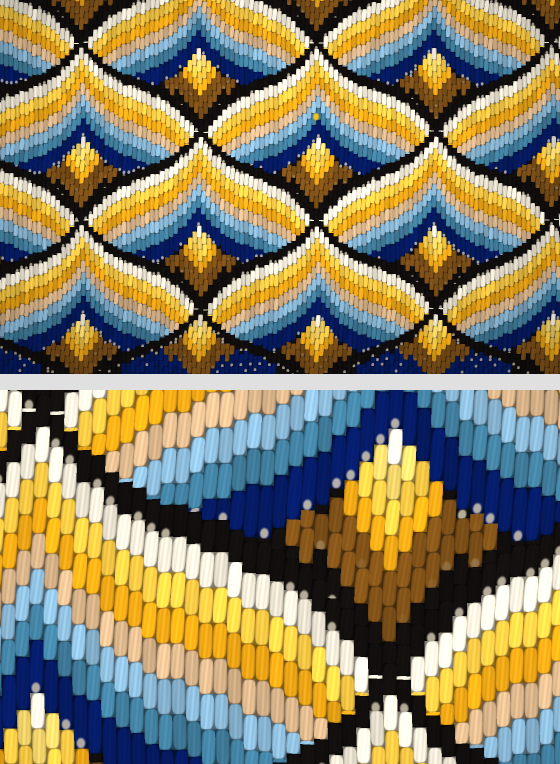
Top, the full canvas; bottom, a detail of the centre.
A Shadertoy shader for this pattern:

```glsl
// Flame-stitch embroidery: staggered ogee fans of colour bands over small diamonds.
// Columns of thread step along an S-shaped profile; each column is cut into
// stitches, which are coloured by their depth below the fan's upper edge.

const vec3 WHITE = vec3(0.93, 0.90, 0.83);
const vec3 YELLOW = vec3(0.96, 0.78, 0.27);
const vec3 GOLD = vec3(0.91, 0.64, 0.09);
const vec3 NAVY = vec3(0.02, 0.10, 0.37);
const vec3 BROWN = vec3(0.47, 0.30, 0.09);
const vec3 BLACK = vec3(0.065, 0.055, 0.05);

float hash(vec2 p) {
    return fract(sin(dot(p, vec2(127.1, 311.7))) * 43758.5);
}

// Columns between this one and the centre of the nearest fan in the row
float fanOffset(float row, float column) {
    return abs(mod(column - 17.0 - 25.0 * row + 25.0, 50.0) - 25.0);
}

float peakHeight(float row) {
    return 4.0 + 7.5 * row;
}

// Upper edge of a row of fans, in quarter-stitch steps
float fanTop(float row, float column) {
    float t = fanOffset(row, column) / 12.5 - 1.0;
    float drop = 3.75 * (1.0 + 0.55 * t + 0.45 * t * t * t);
    return peakHeight(row) + floor(drop * 4.0 + 0.5) / 4.0;
}

vec3 fanColor(float band) {
    vec3 bands[7] = vec3[7](WHITE, YELLOW, GOLD, vec3(0.83, 0.69, 0.53),
        vec3(0.52, 0.69, 0.80), vec3(0.25, 0.48, 0.60), NAVY);
    return bands[int(band)];
}

vec3 diamondColor(float band) {
    vec3 bands[5] = vec3[5](WHITE, vec3(0.95, 0.83, 0.42), YELLOW, GOLD, BROWN);
    return bands[int(clamp(band, 0.0, 4.0))];
}

// p.x counts thread columns, p.y counts stitches downward from the top
vec3 embroidery(vec2 p) {
    // uneven hand tension
    p += vec2(0.25, 0.10) * sin(p.yx * vec2(0.45, 0.23) + vec2(0.0, 1.3));
    float column = floor(p.x);
    p.y += 0.14 * (hash(vec2(column, 3.0)) - 0.5);

    // row of fans that owns this point
    float row = -2.0;
    for (int i = -2; i <= 3; i++)
        if (p.y >= fanTop(float(i), column)) row = float(i);
    float dx = fanOffset(row, column);
    float top = fanTop(row, column);
    float depth = p.y - top;
    float total = fanTop(row + 1.0, column) - top;
    float outline = max(total - 0.9, 0.0);
    bool lastRow = row > 2.5;

    // stitch limits along the column, and thread colour
    float along = depth, lo, hi;
    vec3 thread = BLACK;
    if (depth >= outline) {
        lo = outline;
        hi = total;
    } else if (depth < 7.5 && !lastRow) {
        lo = min(floor(depth), 6.0);
        hi = min(lo > 5.5 ? 7.5 : lo + 1.0, outline);
        thread = fanColor(lo);
    } else {
        // diamond: bands rise outward; the last row has only diamonds and navy
        float y = p.y - peakHeight(row) - (lastRow ? 0.0 : 7.5);
        along = y + 0.5 * dx;
        lo = floor(along);
        hi = lo + 1.0;
        float middle = lo + 0.5 - 0.5 * dx;
        if (pow(dx / 8.2, 0.85) + pow(abs(middle - 3.0) / 3.1, 0.85) < 1.0)
            thread = diamondColor(lo);
        else if (lastRow && middle > 3.3 && dx < 17.0)
            thread = NAVY;
    }

    // thread relief: rounded stitch, slight slant, fine strands
    float span = max(hi - lo, 0.1);
    float v = clamp((along - lo) / span, 0.0, 1.0);
    float rnd = hash(vec2(column, lo + 17.0 * row));
    float x = fract(p.x) - 0.5 + (v - 0.5) * (0.12 + 0.2 * (rnd - 0.5));
    float edge = pow(abs(2.0 * x), 3.0) + pow(abs(2.0 * v - 1.0), 5.0);
    float cover = 1.0 - smoothstep(0.65, 1.25, edge);
    float light = 0.90 + 0.16 * (1.0 - 4.0 * x * x) + 0.05 * sin(x * 19.0 + v * 3.0);
    thread *= 0.90 + 0.2 * rnd;
    vec3 color = mix(thread * 0.52, thread * light, cover);

    // pale canvas peeping out at the ends of dark stitches
    float dark = 1.0 - smoothstep(0.22, 0.36, dot(thread, vec3(0.3, 0.6, 0.1)));
    float hole = length(vec2(x * 6.4, (v - 0.9) * span * 13.0));
    float speck = (1.0 - smoothstep(1.3, 2.5, hole)) * step(0.58, hash(vec2(lo - row * 9.0, column)));
    return mix(color, vec3(0.78, 0.74, 0.66), 0.85 * speck * dark);
}

void mainImage(out vec4 fragColor, in vec2 fragCoord) {
    vec3 color = vec3(0.0);
    // four samples per pixel
    for (int i = 0; i < 4; i++) {
        vec2 shift = vec2(float(i % 2), float(i / 2)) * 0.5 - 0.25;
        vec2 uv = (fragCoord + shift) / iResolution.y;
        color += 0.25 * embroidery(vec2(uv.x * 79.5, (1.0 - uv.y) * 31.6));
    }
    // one stray fleck of yellow thread
    vec2 uv = fragCoord / iResolution.y;
    float fleck = length((uv - vec2(0.845, 0.688)) * vec2(1.0, 0.8));
    color = mix(color, vec3(0.92, 0.72, 0.08), 1.0 - smoothstep(0.005, 0.010, fleck));
    // soft falloff toward the corners and lower edge
    vec2 q = fragCoord / iResolution.xy - vec2(0.5, 0.58);
    fragColor = vec4(color * (1.06 - 0.5 * dot(q, q)), 1.0);
}
```
